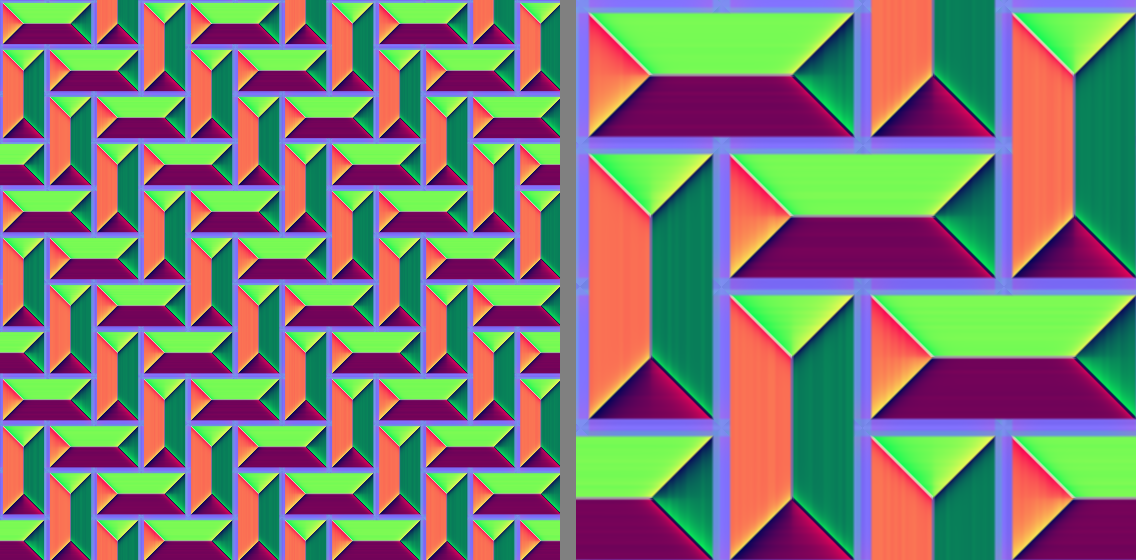
Left, the full canvas; right, a detail of the centre.
A three.js fragment shader for this texture map:

```glsl
// Normal-map style herringbone of hipped, pyramid-edged bricks set in flat grooves.
// A diagonal four-cell cycle picks each brick half; distances to the brick's edges
// split it into four sloped faces, which bend towards each other along the hips.
varying vec2 vUv;

const float CELLS = 11.907;   // cells across the canvas, counted from the top left
const float GROOVE = 0.062;   // half width of a groove, in cells
const float SOFT = 0.014;     // edge smoothing, in cells

const vec3 TOP = vec3(0.47, 0.98, 0.33);
const vec3 BOTTOM = vec3(0.45, 0.01, 0.35);
const vec3 LEFT = vec3(0.98, 0.44, 0.33);
const vec3 RIGHT = vec3(0.03, 0.50, 0.35);
const vec3 VIOLET = vec3(0.49, 0.43, 0.98);
const vec3 SKY = vec3(0.43, 0.58, 0.90);

float hash(float n) {
  return fract(sin(n * 12.99) * 4375.85);
}

float noise(float x) {
  float i = floor(x), f = fract(x);
  return mix(hash(i), hash(i + 1.0), f * f * (3.0 - 2.0 * f));
}

float side(float d) {
  return smoothstep(-SOFT, SOFT, d);
}

float line(float d, float width) {
  return 1.0 - smoothstep(width * 0.4, width + SOFT, abs(d));
}

// Signed bend of a face: strongest at its hips, fading away from them.
float bend(float along, float gap, float reach) {
  return 0.52 * along / (abs(along) + 0.03) * exp(-max(gap, 0.0) / reach);
}

// Offset from the centre of the brick that covers this cell.
vec2 brickOffset(vec2 f, float k) {
  if (k < 0.5) return f - vec2(1.0, 0.5);
  if (k < 1.5) return f - vec2(0.0, 0.5);
  if (k < 2.5) return f - vec2(0.5, 0.0);
  return f - vec2(0.5, 1.0);
}

vec3 brickColor(vec2 q, vec2 edge, vec2 p, bool lying) {
  float hip = edge.x - edge.y;
  vec2 reach = lying ? vec2(0.13, 0.055) : vec2(0.055, 0.13);

  // Left and right faces bend vertically, top and bottom ones horizontally.
  vec3 flank = mix(LEFT, RIGHT, side(q.x));
  flank.g += bend(q.y, -hip, reach.x) + 0.05 * (noise(p.x * 38.0) - 0.5);
  vec3 slope = mix(TOP, BOTTOM, side(q.y));
  slope.r += bend(q.x, hip, reach.y) + 0.05 * (noise(p.y * 38.0) - 0.5);
  vec3 color = clamp(mix(flank, slope, side(hip)), 0.0, 1.0);

  // Pale upper-left hip and dark lower-right hip.
  float crease = line(hip, 0.010);
  float upperLeft = step(q.x, 0.0) * step(q.y, 0.0);
  float lowerRight = step(0.0, q.x) * step(0.0, q.y);
  color = mix(color, vec3(0.95, 0.95, 0.80), 0.75 * crease * upperLeft);
  color = mix(color, vec3(0.03, 0.00, 0.30), 0.85 * crease * lowerRight);

  // Ridge along the middle of the long axis.
  float ridge = lying ? line(q.y, 0.006) * side(hip) : line(q.x, 0.006) * side(-hip);
  vec3 ridgeColor = lying ? vec3(0.70, 0.65, 0.75) : vec3(0.48, 0.40, 0.75);
  return mix(color, ridgeColor, 0.65 * ridge);
}

vec3 grooveColor(vec2 f, vec2 p) {
  vec2 c = fract(f + 0.5) - 0.5;   // offset from the nearest cell corner
  vec2 a = abs(c);
  bool upright = a.x < a.y;
  vec3 color = upright ? mix(SKY, VIOLET, side(c.x + 0.012))
                       : mix(VIOLET, SKY, side(c.y - 0.022));

  // Cool block at each crossing with a faint warm wash around it.
  float block = side(GROOVE - max(a.x, a.y));
  float wash = exp(-30.0 * dot(c, c));
  color += wash * vec3(0.10, -0.02, -0.05);
  color = mix(color, vec3(0.40, 0.62, 0.92), 0.6 * block);
  return color + 0.05 * (noise((upright ? p.x : p.y) * 30.0) - 0.5);
}

void main() {
  vec2 p = vec2(vUv.x, 1.0 - vUv.y) * CELLS;
  vec2 cell = floor(p);
  vec2 f = p - cell;

  // 0, 1: halves of a lying brick; 2, 3: halves of a standing one.
  float k = mod(cell.x - cell.y, 4.0);
  bool lying = k < 1.5;
  vec2 halfSize = (lying ? vec2(1.0, 0.5) : vec2(0.5, 1.0)) - GROOVE;
  vec2 q = brickOffset(f, k);
  vec2 edge = halfSize - abs(q);

  vec3 brick = brickColor(q, edge, p, lying);
  vec3 color = mix(grooveColor(f, p), brick, side(min(edge.x, edge.y)));
  gl_FragColor = vec4(clamp(color, 0.0, 1.0), 1.0);
}
```
